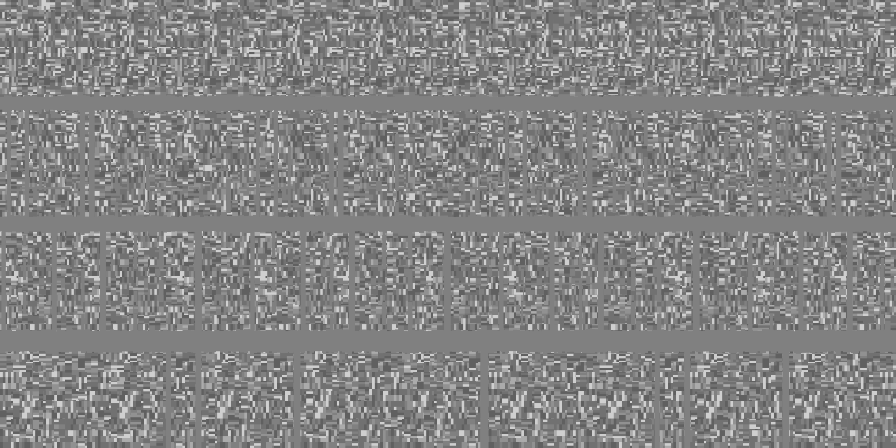
Reproduce this pattern procedurally as a WebGL 2 fragment shader.

```glsl
#version 300 es
precision highp float;
uniform vec2 u_resolution;
out vec4 fragColor;

float hash(vec2 p) {
    return fract(sin(dot(p, vec2(127.1, 311.7))) * 43758.5453);
}

// Hash repeating every n columns, with a few cells left unique
float tileHash(vec2 cell, float n) {
    vec2 wrapped = vec2(mod(cell.x, n), cell.y);
    return hash(hash(cell + 9.0) > 0.88 ? cell + 40.0 : wrapped);
}

// Six stepped grey levels
float tone(float h) {
    float g = 0.375;
    g += 0.07 * step(0.16, h);
    g += 0.055 * step(0.44, h);
    g += 0.07 * step(0.64, h);
    g += 0.10 * step(0.79, h);
    return g + 0.14 * step(0.90, h);
}

// Rectangular strokes with edges softened over one pixel
float strokes(vec2 q, float n, vec2 soft) {
    vec2 cell = floor(q - 0.5);
    vec2 f = fract(q - 0.5);
    vec2 w = smoothstep(0.5 - soft, 0.5 + soft, f);
    float a = tone(tileHash(cell, n));
    float b = tone(tileHash(cell + vec2(1, 0), n));
    float c = tone(tileHash(cell + vec2(0, 1), n));
    float d = tone(tileHash(cell + vec2(1, 1), n));
    return mix(mix(a, b, w.x), mix(c, d, w.x), w.y);
}

// Upright and level strokes woven in small patches
float weave(vec2 p, float tile, float px) {
    float u = p.x / tile;
    vec2 upright = vec2(u * 36.0, p.y * 76.0);
    vec2 level = vec2(u * 15.0, p.y * 190.0);
    vec2 softU = min(vec2(36.0 / tile, 76.0) * px * 0.4, 0.5);
    vec2 softL = min(vec2(15.0 / tile, 190.0) * px * 0.4, 0.5);
    float v = strokes(upright, 36.0, softU);
    float h = strokes(level + vec2(0.0, 70.0), 15.0, softL);
    float patchHash = tileHash(floor(vec2(u * 9.0, p.y * 47.0)) + 17.0, 9.0);
    return mix(v, h, step(0.58, patchHash));
}

// Coverage of a bar of half width r
float bar(float d, float r, float px) {
    return 1.0 - smoothstep(r - px * 0.5, r + px * 0.5, abs(d));
}

// Four upright gaps repeated along x
float gaps(float x, vec4 centers, float period, float r, float px) {
    float cover = 0.0;
    for (int i = 0; i < 4; i++) {
        float d = mod(x - centers[i] + 0.5 * period, period) - 0.5 * period;
        cover = max(cover, bar(d, r * (0.8 + 0.15 * float(i)), px));
    }
    return cover;
}

void main() {
    vec2 p = gl_FragCoord.xy / u_resolution.y;
    float px = 1.0 / u_resolution.y;
    float period = p.y < 0.24 ? 1.091 : 0.5556;
    float tile = p.y < 0.24 ? period / 5.0 : period / 3.0;
    float grey = weave(p, tile, px);

    // Upright gaps; thin ones are broken along their length
    float blank = 0.0;
    float broken = step(0.4, hash(vec2(floor(p.x * 30.0), floor(p.y * 40.0))));
    if (p.y < 0.24) {
        blank = gaps(p.x, vec4(0.376, 0.443, 0.663, 1.081), period, 0.007, px);
    } else if (p.y < 0.5) {
        blank = gaps(p.x, vec4(0.008, 0.121, 0.230, 0.443), period, 0.006, px);
        float thin = gaps(p.x, vec4(0.055, 0.185, 0.302, 0.360), period, 0.004, px);
        blank = max(blank, thin * broken);
    } else if (p.y < 0.77) {
        blank = gaps(p.x, vec4(0.020, 0.060, 0.184, 0.205), period, 0.005, px);
        float thin = gaps(p.x, vec4(0.090, 0.260, 0.330, 0.510), period, 0.004, px);
        blank = max(blank, thin * broken);
    }

    // Faint level seams inside the middle strips
    float seam = max(bar(p.y - 0.622, 0.002, px), bar(p.y - 0.580, 0.002, px));
    seam = max(seam, max(bar(p.y - 0.406, 0.002, px), bar(p.y - 0.367, 0.002, px)));
    blank = max(blank, seam * step(0.4, hash(vec2(floor(p.x * 45.0), 2.0))));

    // Flat bands between the four strips, with ragged edges
    float ragged = 0.005 * (hash(vec2(floor(p.x * 110.0), floor(p.y * 4.0))) - 0.5);
    blank = max(blank, bar(p.y - 0.7695, 0.0165 + ragged, px));
    blank = max(blank, bar(p.y - 0.5000, 0.0180 + ragged, px));
    blank = max(blank, bar(p.y - 0.2385, 0.0245 + ragged, px));

    fragColor = vec4(vec3(mix(grey, 0.5, blank)), 1.0);
}
```
